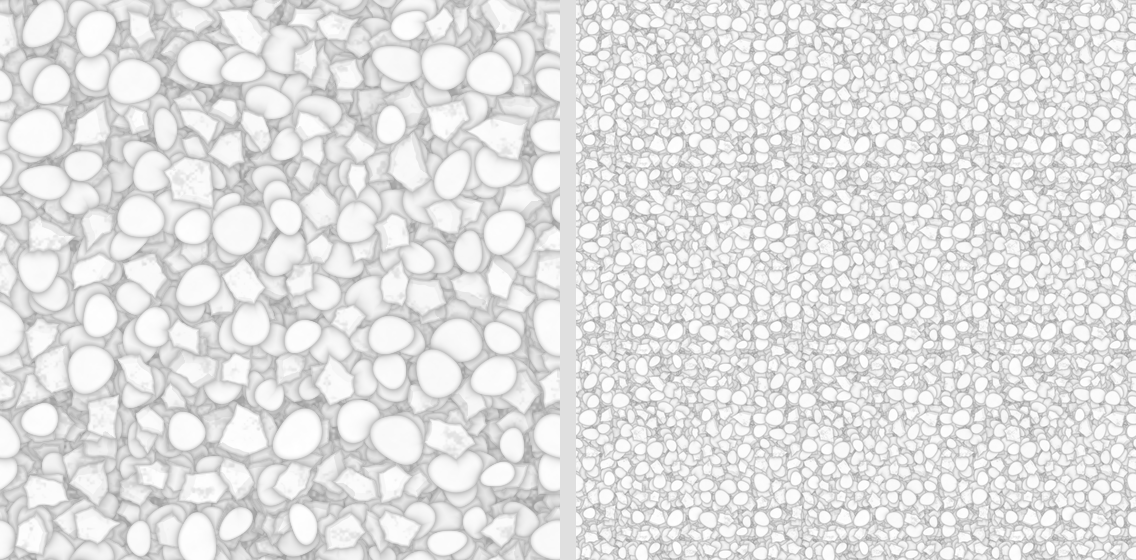
Left, the tile; right, the same tile 3 across and 3 down.
A Shadertoy shader for this texture:

```glsl
// A bed of white gravel: rounded pebbles and angular chips heaped in layers.
// Each layer is a wrapped, jittered grid painted over the one below, and every
// stone darkens towards its rim and drops a soft contact shadow around itself.

const float TAU = 6.2831853;
const int   LAYERS = 7;
const float CELLS_BOTTOM = 23.0;   // stones across the canvas, lowest layer
const float CELLS_TOP = 11.0;      // stones across the canvas, top layer
const float PRESENCE = 0.9;        // chance that a cell holds a stone
const float PEBBLE_SHARE = 0.48;
const vec2  SIZE_RANGE = vec2(0.34, 0.56);   // radius in cells
const float JITTER = 0.5;
const float REACH = 1.25;          // farthest influence of a stone, in cells
const int   CHIP_SIDES = 5;
const float SHADOW_DEPTH = 0.32;
const float SHADOW_LENGTH = 0.0056;
const float WHITE = 0.995;
const float PEBBLE_RIM = 0.78;
const float CHIP_RIM = 0.84;
const float DEPTH_DIM = 0.12;      // extra darkness of the lowest layer
const float GROUND_DARK = 0.55;
const float GROUND_LIGHT = 0.9;
const float DARK_SPAN = 0.6;       // soft limit of the deepest darkening

float hash(vec2 p) {
    return fract(sin(dot(p, vec2(127.1, 311.7))) * 43758.5453);
}

// Value noise that wraps after a whole number of lattice cells
float noise(vec2 uv, float period) {
    vec2 p = uv * period, i = floor(p), f = fract(p);
    f = f * f * (3.0 - 2.0 * f);
    vec2 a = mod(i, period), b = mod(i + 1.0, period);
    return mix(mix(hash(a), hash(vec2(b.x, a.y)), f.x),
               mix(hash(vec2(a.x, b.y)), hash(b), f.x), f.y);
}

float grain(vec2 uv) {
    return 0.4 * noise(uv, 41.0) + 0.35 * noise(uv, 89.0) + 0.25 * noise(uv, 197.0);
}

// Both stones return (signed distance, tone)
vec2 pebble(vec2 p, float radius, float aspect, vec2 seed) {
    vec2 axes = radius * vec2(1.0, aspect);
    vec2 q = p / axes;
    float a = atan(q.y, q.x);
    float bulge = 1.0 + 0.06 * sin(2.0 * a + TAU * hash(seed + 0.31))
                      + 0.05 * sin(3.0 * a + TAU * hash(seed + 0.47));
    float k = length(q) / bulge;
    float d = k * (k - 1.0) / max(length(q / axes), 0.001);
    float dome = sqrt(max(1.0 - k * k, 0.0));
    return vec2(d, mix(PEBBLE_RIM, WHITE, smoothstep(-0.05, 0.65, dome)));
}

vec2 chip(vec2 p, float radius, float aspect, vec2 seed, float rough) {
    vec2 q = p / vec2(1.0, aspect);
    float d = -1.0, bevel = -1.0, tilt = 0.0;
    for (int i = 0; i < CHIP_SIDES; i++) {
        vec2 s = seed + float(i) * vec2(0.173, 0.619);
        float a = TAU * float(i) / float(CHIP_SIDES) + 0.8 * (hash(s) - 0.5);
        float side = dot(q, vec2(cos(a), sin(a))) - radius * mix(0.62, 0.96, hash(s + 0.23));
        float facet = side + radius * 0.55 * hash(s + 0.41);
        d = max(d, side);
        if (facet > bevel) {
            bevel = facet;
            tilt = hash(s + 0.77);
        }
    }
    d *= mix(aspect, 1.0, 0.4);
    float tone = mix(CHIP_RIM, WHITE, smoothstep(0.0, 0.005, -d));
    tone -= 0.10 * tilt * tilt * smoothstep(0.0, 0.003, bevel);
    tone -= 0.10 * smoothstep(0.55, 0.85, rough);
    return vec2(d, tone);
}

void mainImage(out vec4 fragColor, in vec2 fragCoord) {
    vec2 uv = fragCoord / iResolution.xy;
    float pixel = 1.0 / iResolution.y;
    float rough = grain(uv);
    vec2 warp = 0.006 * (vec2(noise(uv, 43.0), noise(uv + 0.5, 47.0)) - 0.5)
              + 0.003 * (vec2(noise(uv, 113.0), noise(uv + 0.5, 109.0)) - 0.5);

    // Gritty ground in the gaps
    float grit = 0.6 * noise(uv, 173.0) + 0.4 * noise(uv, 83.0);
    float tone = mix(GROUND_DARK, GROUND_LIGHT, smoothstep(0.2, 0.8, grit));

    // Stones, painted from the lowest layer up; a new stone hides older shadows
    float shade = 0.0;
    for (int layer = 0; layer < LAYERS; layer++) {
        float level = float(layer) / float(LAYERS - 1);
        float cells = floor(mix(CELLS_BOTTOM, CELLS_TOP, sqrt(level)));
        float dim = DEPTH_DIM * pow(1.0 - level, 1.5);
        vec2 shift = vec2(hash(vec2(level, 3.7)), hash(vec2(level, 9.2)));
        vec2 home = floor((uv + shift) * cells);
        for (int n = 0; n < 9; n++) {
            vec2 cell = home + vec2(n % 3 - 1, n / 3 - 1);
            vec2 seed = mod(cell, cells) + float(layer) * vec2(37.0, 53.0);
            vec2 centre = cell + 0.5 + JITTER * (vec2(hash(seed + 0.11), hash(seed + 0.57)) - 0.5);
            vec2 p = uv + shift - centre / cells;
            float away = length(p) * cells;
            if (away > REACH || hash(seed + 0.83) > PRESENCE) continue;

            float turn = TAU * hash(seed + 0.19);
            mat2 spin = mat2(cos(turn), sin(turn), -sin(turn), cos(turn));
            float radius = mix(SIZE_RANGE.x, SIZE_RANGE.y, hash(seed + 0.67)) / cells;
            float aspect = mix(0.6, 1.0, hash(seed + 0.37));
            vec2 stone = hash(seed + 0.91) < PEBBLE_SHARE
                ? pebble(spin * p, radius, aspect, seed)
                : chip(spin * (p + warp), radius, aspect, seed, rough);

            float contact = SHADOW_DEPTH * exp(-max(stone.x, 0.0) / SHADOW_LENGTH);
            shade = max(shade, contact * (1.0 - smoothstep(0.9, REACH, away)));
            float surface = stone.y - dim - 0.02 * hash(seed + 0.71) - 0.02 * (rough - 0.4);
            float outside = smoothstep(-0.75 * pixel, 0.75 * pixel, stone.x);
            tone = mix(surface, tone, outside);
            shade *= outside;
        }
    }

    // Apply the shadows and compress the deepest crevices
    float dark = max(1.0 - tone * (1.0 - shade), 0.0);
    tone = 1.0 - DARK_SPAN * (1.0 - exp(-dark / DARK_SPAN));
    fragColor = vec4(vec3(tone), 1.0);
}
```
